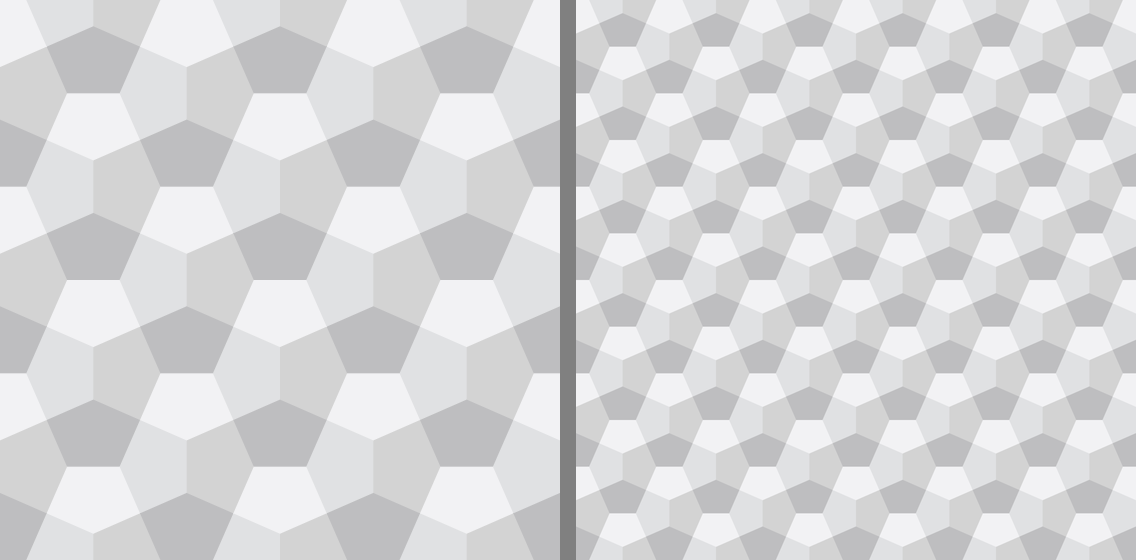
Left, the tile; right, the same tile 2 across and 2 down.
This pattern is drawn by a WebGL 2 fragment shader. Its source:

```glsl
#version 300 es
precision highp float;
// Cairo pentagonal tiling in four flat greys, three repeats across and down.
// A 6 x 6 checkerboard of square cells alternates two orientations; in each,
// two wedges enter from opposite sides and a short bar splits the rest.

uniform vec2 u_resolution;
out vec4 fragColor;

// Antialiased step: 0 below the edge, 1 above it, one pixel wide.
float cover(float dist, float pixel) {
    return clamp(dist / pixel + 0.5, 0.0, 1.0);
}

void main() {
    vec2 p = gl_FragCoord.xy / u_resolution * 6.0;
    float pixel = 6.0 / min(u_resolution.x, u_resolution.y);

    // Cells are centred on whole numbers; odd ones swap their axes.
    vec2 cell = floor(p + 0.5);
    vec2 q = p - cell;
    bool upright = mod(cell.x + cell.y, 2.0) > 0.5;
    if (upright) q = q.yx;

    // One grey for each direction a pentagon faces.
    vec3 white = vec3(0.950, 0.950, 0.957);
    vec3 light = vec3(0.879, 0.883, 0.890);
    vec3 mid   = vec3(0.828, 0.828, 0.828);
    vec3 dark  = vec3(0.745, 0.745, 0.753);

    // The two pentagons that share the central bar.
    vec3 below = upright ? light : white;
    vec3 above = upright ? mid : dark;
    vec3 color = mix(below, above, cover(q.y, pixel));

    // Tips of the neighbouring pentagons, with perpendicular outer sides.
    vec3 nearTip = upright ? dark : mid;
    vec3 farTip = upright ? white : light;
    float wedge = (abs(q.x) - 0.4375 * abs(q.y) - 0.28125) / length(vec2(1.0, 0.4375));
    color = mix(color, q.x < 0.0 ? nearTip : farTip, cover(wedge, pixel));

    fragColor = vec4(color, 1.0);
}
```
